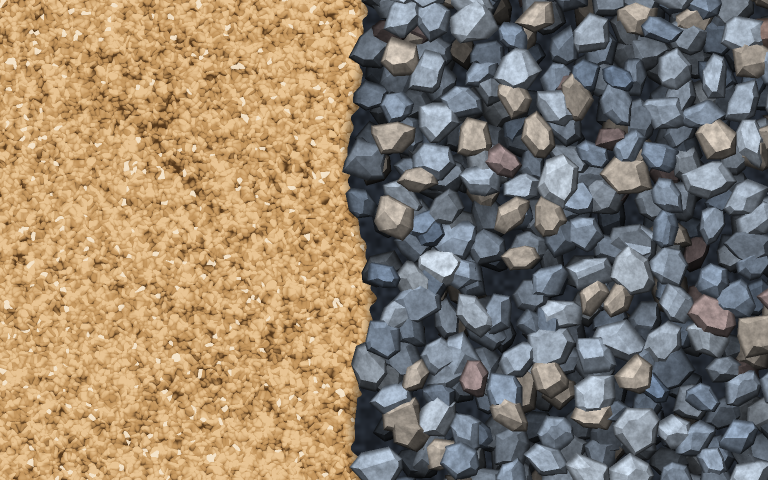
Give the GLSL for this texture, as a Shadertoy shader.

```glsl
vec3 hash3(vec2 p) {
    vec3 q = fract(p.xyx * vec3(.1031, .1030, .0973));
    q += dot(q, q.yxz + 33.33);
    return fract((q.xxy + q.yzz) * q.zyx);
}

float noise(vec2 p) {
    vec2 i = floor(p), f = fract(p);
    f = f * f * (3. - 2. * f);
    return mix(mix(hash3(i).x, hash3(i + vec2(1, 0)).x, f.x),
               mix(hash3(i + vec2(0, 1)).x, hash3(i + 1.).x, f.x), f.y);
}

// Border between sand and gravel
float borderX(float y) {
    return .762 - .02 * y + .022 * cos(11. * (y - .38));
}

vec3 sand(vec2 p) {
    vec2 g = p * 112. + 1.2 * vec2(noise(p * 70.), noise(p * 70. + 40.));
    vec2 cell = floor(g);
    float nearest = 9.;
    vec3 grain = vec3(0);
    for (int j = -1; j <= 1; j++)
    for (int i = -1; i <= 1; i++) {
        vec2 id = cell + vec2(i, j);
        vec3 rnd = hash3(id + 17.);
        vec2 d = id + rnd.xy - g;
        if (dot(d, d) < nearest) {
            nearest = dot(d, d);
            grain = vec3(d, rnd.z);
        }
    }
    float clump = noise(p * 62. + 9.);
    float v = .18 + .42 * grain.z + .5 * clump - .4 * nearest - .16 * grain.y;

    // Shallow diagonal groove
    vec2 a = vec2(.19, .83), b = vec2(.52, .5) - a;
    float t = clamp(dot(p - a, b) / dot(b, b), 0., 1.);
    float groove = length(p - a - b * t + .012 * (noise(p * 14.) - .5));
    v -= .3 * (1. - .6 * t) * smoothstep(.022, .002, groove);
    v += .12 * (noise(p * 5.) - .5);

    vec3 col = mix(vec3(.33, .22, .11), vec3(.76, .58, .36), smoothstep(.05, .42, v));
    col = mix(col, vec3(.91, .77, .58), smoothstep(.4, .8, v));
    col = mix(col, vec3(.97, .92, .84), step(.975, grain.z) * .8);
    return col * mix(.55, 1., smoothstep(0., .035, borderX(p.y) - p.x + .012));
}

// One layer of faceted stones; the highest surface wins
void stoneLayer(vec2 p, float layer, inout float top, inout vec3 col) {
    vec2 g = p / .083 + layer * vec2(.37, .59);
    for (int j = -1; j <= 1; j++)
    for (int i = -1; i <= 1; i++) {
        vec2 id = floor(g) + vec2(i, j);
        vec3 rnd = hash3(id + 71. * layer + 5.);
        vec3 kind = hash3(id + 131. * layer + 57.);
        vec2 center = (id + .5 + .7 * (rnd.xy - .5) - layer * vec2(.37, .59)) * .083;
        if (center.x < borderX(center.y) + .012) continue;

        float angle = 6.2832 * rnd.z, radius = mix(.037, .052, kind.x);
        mat2 turn = mat2(cos(angle), sin(angle), -sin(angle), cos(angle));
        vec2 stretch = vec2(1., 1. + .55 * kind.y);
        vec2 q = turn * (p - center) * stretch;

        // Tilted top cut by sloping sides
        vec2 slope = (kind.yz - .5) * .7;
        float z = radius * .55 + dot(q, slope);
        for (int k = 0; k < 7; k++) {
            vec3 cut = hash3(id + layer * 29. + float(k) * 13.7);
            float a = (float(k) + .75 * cut.x) * .8976;
            vec2 dir = vec2(cos(a), sin(a));
            float steep = mix(.65, 2.8, cut.z);
            float side = (radius * mix(.78, 1.06, cut.y) - dot(q, dir)) * steep;
            if (side < z) {
                z = side;
                slope = -dir * steep;
            }
        }
        float height = z + .022 * layer + .03 * kind.z;
        if (z < 0. || height < top) continue;
        top = height;

        // Stone colour, mottling and light
        vec3 normal = normalize(vec3(-(slope * stretch) * turn, 1.));
        float light = max(dot(normal, normalize(vec3(-.25, .5, .8))), 0.);
        vec3 tint = mix(vec3(.39, .46, .55), vec3(.72, .76, .80), kind.x * .6 + rnd.x * .4);
        tint = mix(tint, vec3(.72, .66, .59), .8 * step(.84, rnd.y));
        tint = mix(tint, vec3(.58, .46, .43), .7 * step(.97, kind.z));
        float mottle = .5 * noise(q * 75. + id) + .3 * noise(q * 190.) + .2 * noise(q * 420.);
        col = tint * (.34 + .78 * light) * (.78 + .44 * mottle);
        col *= mix(.5, 1., smoothstep(0., .011, z)) * mix(.55, 1., layer * .5);
        col *= mix(.6, 1.04, smoothstep(.015, .07, height));
    }
}

vec3 scene(vec2 p) {
    float border = borderX(p.y) + .02 * (noise(p * 45.) - .5);
    vec3 col = vec3(.13, .15, .18) * (.7 + .6 * noise(p * 90.));
    if (p.x < border) col = sand(p);
    if (p.x > .66) {
        float top = 0.;
        for (int k = 0; k < 3; k++) stoneLayer(p, float(k), top, col);
    }
    return col;
}

void mainImage(out vec4 fragColor, in vec2 fragCoord) {
    // Four samples smooth every edge
    vec3 sum = vec3(0);
    for (int k = 0; k < 4; k++) {
        vec2 shift = vec2(k & 1, k >> 1) * .5 - .25;
        sum += scene((fragCoord + shift) / iResolution.y);
    }
    fragColor = vec4(sum * .25, 1.);
}
```
